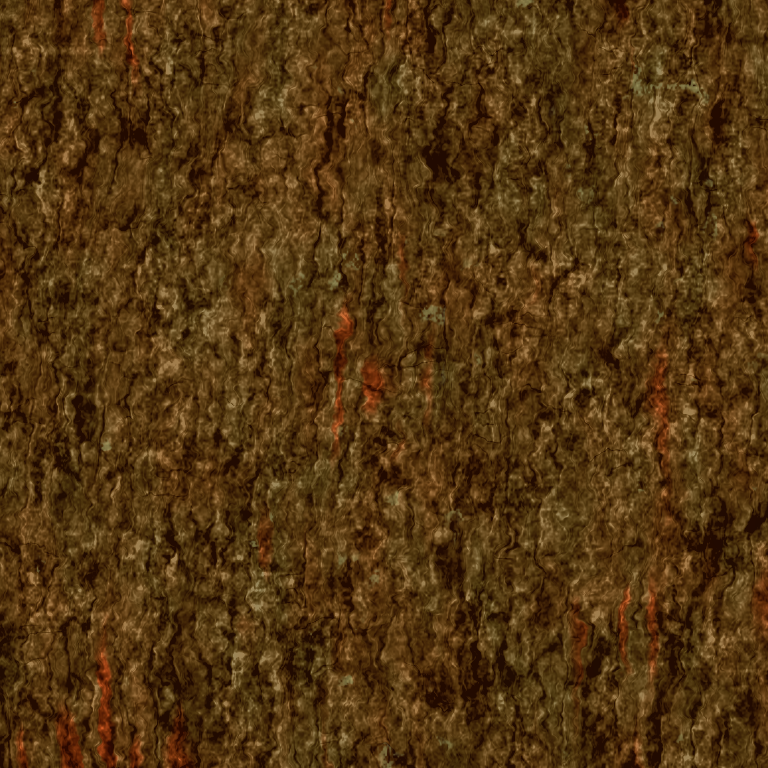
A WebGL 2 fragment shader for this texture:

```glsl
#version 300 es
precision highp float;

uniform vec2 u_resolution;
out vec4 fragColor;

// Tones from the deepest furrow to the brightest flake
const vec3 BARK[6] = vec3[6](
  vec3(0.13, 0.04, 0.002), vec3(0.23, 0.12, 0.02), vec3(0.30, 0.19, 0.04),
  vec3(0.38, 0.26, 0.09), vec3(0.48, 0.35, 0.17), vec3(0.63, 0.50, 0.31));
const vec3 RUST_TINT = vec3(1.28, 0.80, 0.58);
const vec3 LICHEN = vec3(0.45, 0.44, 0.27);

const float BASE_TONE = 2.5;
const vec2 PLATE_SCALE = vec2(34.0, 10.0);
const vec2 RIDGE_SCALE = vec2(32.0, 11.0);
const vec2 FURROW_SCALE = vec2(22.0, 4.5);
const vec2 CHIP_SCALE = vec2(26.0, 50.0);
const vec2 GRAIN_SCALE = vec2(92.0, 76.0);
const vec2 FLAKE_SCALE = vec2(105.0, 95.0);
const vec2 LIGHT_STEP = vec2(-0.0018, 0.0032);
const float BROAD = 0.24;
const float RIDGE = 0.36;
const float RELIEF = 2.4;
const float GRAIN = 1.05;
const float FLAKE = 1.1;
const float CRACK_DEPTH = 1.3;
const float FURROW_DEPTH = 1.7;
const float CHIP_DEPTH = 1.4;

float hash(vec2 p) {
  return fract(sin(dot(p, vec2(127.1, 311.7))) * 43758.5453);
}

// Value noise from -1 to 1
float noise(vec2 p) {
  vec2 cell = floor(p);
  vec2 f = fract(p);
  f = f * f * (3.0 - 2.0 * f);
  float low = mix(hash(cell), hash(cell + vec2(1, 0)), f.x);
  float high = mix(hash(cell + vec2(0, 1)), hash(cell + vec2(1, 1)), f.x);
  return 2.0 * mix(low, high, f.y) - 1.0;
}

float fbm(vec2 p, int octaves, float gain) {
  float sum = 0.0;
  float amplitude = 1.0;
  for (int i = 0; i < octaves; i++) {
    sum += amplitude * noise(p);
    p = p * 2.03 + vec2(17.3, 9.1);
    amplitude *= gain;
  }
  return sum;
}

// Gap between the two nearest cell centres: zero on the cell borders
float cellEdge(vec2 p) {
  vec2 cell = floor(p);
  float nearest = 9.0;
  float second = 9.0;
  for (int y = -1; y <= 1; y++) {
    for (int x = -1; x <= 1; x++) {
      vec2 c = cell + vec2(x, y);
      float d = length(c + vec2(hash(c), hash(c + 53.7)) - p);
      second = min(second, max(nearest, d));
      nearest = min(nearest, d);
    }
  }
  return second - nearest;
}

// Bends straight features into wandering, jagged ones
vec2 warp(vec2 p) {
  vec2 slow = vec2(noise(p * vec2(9.0, 6.0)), noise(p * vec2(8.0, 7.0) + 31.0));
  vec2 fast = vec2(fbm(p * vec2(44.0, 40.0), 3, 0.6), fbm(p * 42.0 + 71.0, 3, 0.6));
  return p + slow * vec2(0.012, 0.02) + fast * vec2(0.006, 0.009);
}

float barkHeight(vec2 p) {
  float dome = smoothstep(0.0, 0.35, cellEdge(p * PLATE_SCALE));
  return fbm(p * RIDGE_SCALE, 5, 0.64) + 0.55 * dome;
}

vec3 barkColor(float tone) {
  float t = clamp(tone, 0.0, 4.999);
  int i = int(t);
  return mix(BARK[i], BARK[i + 1], fract(t));
}

void main() {
  vec2 uv = gl_FragCoord.xy / u_resolution.y;
  vec2 p = warp(uv);

  // Relief lit from the upper left
  float height = barkHeight(p);
  float slope = height - barkHeight(p + LIGHT_STEP);

  // Grain clustered in rough areas, with bright flakes
  float rough = 1.0 + 0.4 * noise(p * vec2(24.0, 14.0) + 260.0);
  float grain = rough * fbm(uv * GRAIN_SCALE, 3, 0.9);
  float flake = rough * smoothstep(0.35, 0.85, noise(uv * FLAKE_SCALE + 280.0));

  // Plate cracks, furrows and short cross cracks, each broken up
  float broken = fbm(p * vec2(24.0, 13.0) + 5.0, 2, 0.6);
  float crack = 1.0 - smoothstep(0.02, 0.18, cellEdge(p * PLATE_SCALE));
  crack *= smoothstep(-0.35, 0.5, broken);
  float furrow = 1.0 - smoothstep(0.03, 0.22, abs(fbm(p * FURROW_SCALE + 40.0, 3, 0.5)));
  furrow *= smoothstep(-0.25, 0.5, noise(p * vec2(17.0, 8.0) + 63.0));
  float chip = 1.0 - smoothstep(0.03, 0.2, abs(noise(p * CHIP_SCALE + 12.0)));
  chip *= smoothstep(0.1, 0.6, noise(p * vec2(30.0, 24.0) + 90.0));

  float tone = BASE_TONE + BROAD * fbm(uv * vec2(5.0, 3.0), 2, 0.6);
  tone += RIDGE * (height - 0.35) + RELIEF * slope + GRAIN * grain + FLAKE * flake;
  tone -= CRACK_DEPTH * crack + FURROW_DEPTH * furrow + CHIP_DEPTH * chip;

  // Hue drifts between olive and reddish brown
  float drift = fbm(p * vec2(22.0, 8.0) + 120.0, 3, 0.6);
  vec3 color = barkColor(tone) * (1.0 + drift * vec3(0.04, -0.05, -0.12));

  // Narrow rusty streaks of exposed inner bark
  float streak = smoothstep(0.3, 0.7, noise(p * vec2(52.0, 6.0) + 150.0));
  streak *= smoothstep(0.1, 0.5, noise(uv * vec2(13.0, 4.0) + 170.0));
  color = mix(color, color * RUST_TINT, streak);

  // Sparse speckled lichen
  float patchMask = smoothstep(0.68, 0.84, noise(p * vec2(42.0, 30.0) + 200.0));
  patchMask *= smoothstep(0.0, 0.35, noise(uv * 9.0 + 220.0));
  float speckle = smoothstep(-0.4, 0.5, grain) * (1.0 - furrow);
  color = mix(color, LICHEN * (1.0 + 0.2 * grain), 0.7 * patchMask * speckle);

  fragColor = vec4(clamp(color, 0.0, 1.0), 1.0);
}
```
